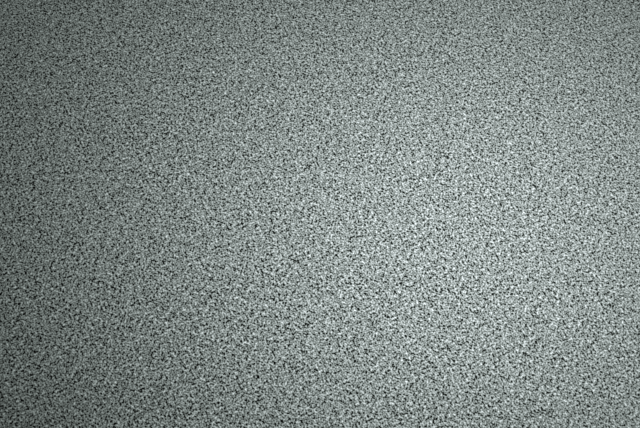
Write a Shadertoy shader that draws this texture.

```glsl
// Fine grey-green speckled metal sheet under a soft light from the right.

// Unit gradient vector for a lattice cell, from an integer hash.
vec2 cellGradient(vec2 cell) {
    uvec2 q = uvec2(ivec2(cell) + 4096);
    uint h = q.x * 374761393u + q.y * 668265263u;
    h = (h ^ (h >> 13u)) * 1274126177u;
    h ^= h >> 16u;
    float angle = 6.2832 * float(h & 65535u) / 65536.0;
    return vec2(cos(angle), sin(angle));
}

float gradientNoise(vec2 p) {
    vec2 cell = floor(p), f = p - cell;
    vec2 w = f * f * f * (f * (f * 6.0 - 15.0) + 10.0);
    vec2 e = vec2(1.0, 0.0);
    float a = dot(cellGradient(cell), f);
    float b = dot(cellGradient(cell + e.xy), f - e.xy);
    float c = dot(cellGradient(cell + e.yx), f - e.yx);
    float d = dot(cellGradient(cell + e.xx), f - e.xx);
    return mix(mix(a, b, w.x), mix(c, d, w.x), w.y);
}

vec2 rotate(vec2 p, float angle) {
    float c = cos(angle), s = sin(angle);
    return vec2(c * p.x - s * p.y, s * p.x + c * p.y);
}

void mainImage(out vec4 fragColor, in vec2 fragCoord) {
    vec2 uv = fragCoord / iResolution.xy;
    vec2 p = fragCoord / iResolution.y;

    // Broad glow, brightest right of centre and fading to the left.
    vec2 away = uv - vec2(0.72, 0.45);
    float light = 0.225 + 0.41 * exp(-dot(away * away, vec2(2.2, 1.45)));
    light += 0.04 * (uv.y - 0.5) * (1.0 - uv.x);

    // Grain shrinks slightly towards the top; turned layers hide the lattice.
    vec2 surface = p * (1.0 + 0.1 * uv.y);
    float grain = 0.85 * gradientNoise(rotate(surface, 0.47) * 142.0)
                + 0.9 * gradientNoise(rotate(surface, 1.13) * 219.0 + 37.3)
                + 0.35 * gradientNoise(rotate(surface, 0.8) * 71.0 + 11.7)
                + 0.12 * gradientNoise(rotate(surface, 0.25) * 24.0 + 5.1);

    // Stronger relief at the lower left, with darker pits between the grains.
    float relief = mix(1.15, 0.8, 0.4 * uv.x + 0.6 * uv.y);
    float pits = smoothstep(0.2, 0.6, -grain);
    float value = light * (1.03 + relief * (0.72 * grain - 0.15 * pits));
    value = clamp(value, 0.03, 1.0);

    // Greenish shadows turn to a cooler silver in the highlights.
    vec3 tint = mix(vec3(0.935, 1.04, 0.985), vec3(0.975, 1.01, 1.02), value);
    fragColor = vec4(value * tint, 1.0);
}
```
